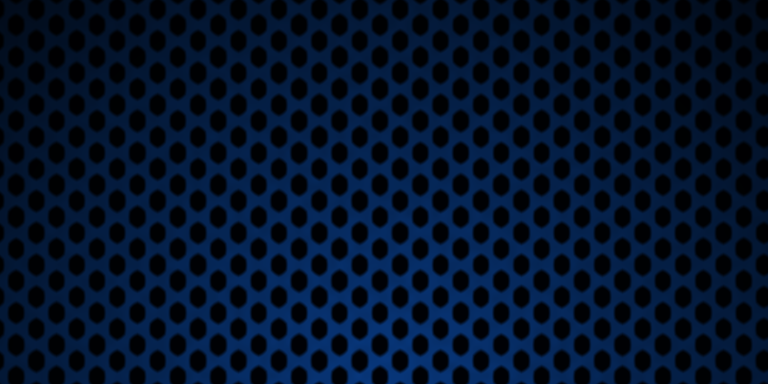
This pattern is drawn by a Shadertoy shader. Its source:

```glsl
// Blue perforated sheet: staggered columns of tall, soft-edged dark holes.
// Each cell blends an ellipse with a hexagon for the hole outline; the metal
// is lit by a radial glow from the bottom centre, with faint mottling.

#define COLUMNS 38.0                     // hole columns across
#define ROWS 12.0                        // holes down each column
#define GRID_SHIFT vec2(0.30, 0.22)      // grid offset, in cells
#define HOLE_RADII vec2(0.0212, 0.0268)  // half width and height, canvas heights
#define HEX_BLEND 0.45                   // 0 = ellipse, 1 = hexagon
#define EDGE_SOFTNESS 0.25               // half width of the edge, in hole radii
#define SIZE_JITTER 0.06                 // variation of hole size
#define MOTTLE 0.10                      // brightness variation of the metal
#define GLOW_FALLOFF 0.57                // light lost per canvas height
#define METAL_COLOR vec3(0.03, 0.215, 0.485)
#define HOLE_COLOR vec3(0.0, 0.005, 0.022)

float hash(vec2 p) {
    p = fract(p * vec2(0.1031, 0.1137));
    p += dot(p, p.yx + 33.33);
    return fract((p.x + p.y) * p.x * 17.0);
}

float valueNoise(vec2 p) {
    vec2 i = floor(p), f = fract(p);
    f = f * f * (3.0 - 2.0 * f);
    float low = mix(hash(i), hash(i + vec2(1, 0)), f.x);
    float high = mix(hash(i + vec2(0, 1)), hash(i + vec2(1, 1)), f.x);
    return mix(low, high, f.y);
}

// Normalised radius of the hole outline: 1 on the rim
float holeRadius(vec2 p) {
    p = abs(p);
    float hexagon = max(p.x, 0.5 * p.x + 0.866 * p.y);
    return mix(length(p), hexagon, HEX_BLEND);
}

// 0 inside a hole, 1 on the metal
float metalMask(vec2 p, float aspect) {
    vec2 pitch = vec2(aspect / COLUMNS, 1.0 / ROWS);
    vec2 grid = p / pitch - GRID_SHIFT;
    float column = floor(grid.x);
    grid.y -= 0.5 * mod(column + 1.0, 2.0);   // stagger every other column
    vec2 cell = floor(grid);
    vec2 local = (grid - cell - 0.5) * pitch;

    float size = 1.0 + SIZE_JITTER * (hash(cell + 7.0) - 0.5);
    float r = holeRadius(local / (HOLE_RADII * size));
    float soft = max(EDGE_SOFTNESS, 0.75 / (iResolution.y * HOLE_RADII.x));
    return smoothstep(1.0 - soft, 1.0 + soft, r);
}

void mainImage(out vec4 fragColor, in vec2 fragCoord) {
    vec2 p = fragCoord / iResolution.y;
    float aspect = iResolution.x / iResolution.y;

    // Glow from the bottom centre
    vec2 fromLight = vec2((p.x / aspect - 0.5) * 2.0, p.y);
    float glow = max(1.0 - GLOW_FALLOFF * length(fromLight), 0.0);

    // Uneven metal
    float mottling = 1.0 + MOTTLE * (valueNoise(p * 45.0) - 0.5);
    vec3 metal = METAL_COLOR * glow * mottling;

    vec3 color = mix(HOLE_COLOR * glow, metal, metalMask(p, aspect));
    fragColor = vec4(color, 1.0);
}
```
